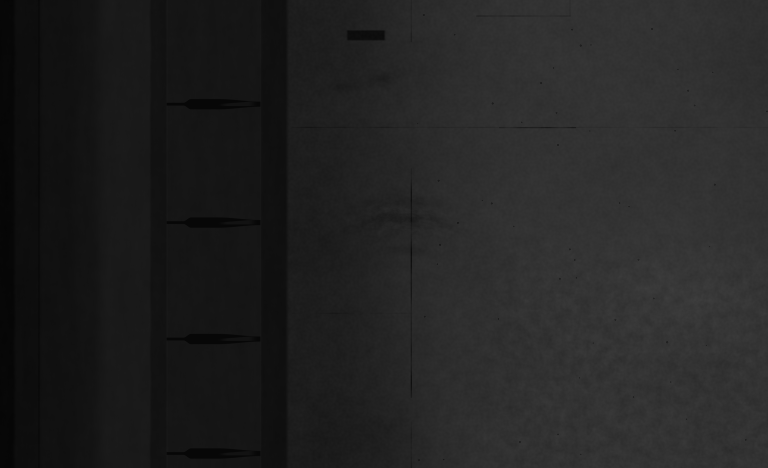
Write a Shadertoy shader that draws this texture.

```glsl
// A dim concrete wall beside dark vertical panels with a ladder of tapered slots.
// Soft-edged bands set the panel tones; gradient noise adds stains and mottling,
// and box masks cut the joints, the recess and the scattered pits.

float hash(vec2 p) {
    vec3 q = fract(p.xyx * 0.1031);
    q += dot(q, q.yzx + 33.33);
    return fract((q.x + q.y) * q.z);
}

float gradientNoise(vec2 p) {
    vec2 cell = floor(p), f = fract(p);
    vec2 w = f * f * f * (f * (f * 6.0 - 15.0) + 10.0);
    float corner[4];
    for (int i = 0; i < 4; i++) {
        vec2 o = vec2(i & 1, i >> 1);
        float angle = 6.2832 * hash(cell + o);
        corner[i] = dot(vec2(cos(angle), sin(angle)), f - o);
    }
    return mix(mix(corner[0], corner[1], w.x), mix(corner[2], corner[3], w.x), w.y);
}

float fbm(vec2 p) {
    float sum = 0.0, gain = 1.0;
    for (int i = 0; i < 4; i++) {
        sum += gain * gradientNoise(p);
        p = p * 2.03 + 17.7;
        gain *= 0.6;
    }
    return sum;
}

// Soft rectangle between two corners
float box(vec2 p, vec2 lo, vec2 hi, vec2 soft) {
    vec2 m = smoothstep(lo - soft, lo + soft, p) * (1.0 - smoothstep(hi - soft, hi + soft, p));
    return m.x * m.y;
}

float blob(vec2 p, vec2 center, vec2 radius) {
    vec2 d = (p - center) / radius;
    return exp(-dot(d, d));
}

// Change of tone across a vertical edge
float rise(float x, float edge, float soft) {
    return smoothstep(edge - soft, edge + soft, x);
}

float panelTone(float x) {
    float tone = 0.026 + 0.026 * rise(x, 0.019, 0.003);
    tone += 0.013 * rise(x, 0.053, 0.004) + 0.010 * rise(x, 0.102, 0.012);
    tone += 0.024 * rise(x, 0.130, 0.012) - 0.030 * rise(x, 0.196, 0.002);
    tone += 0.014 * rise(x, 0.217, 0.002) - 0.022 * rise(x, 0.340, 0.003);
    return tone;
}

float wallTone(vec2 uv, vec2 p) {
    float tone = 0.112 + 0.060 * smoothstep(0.39, 0.60, uv.x);
    tone += 0.024 * smoothstep(0.53, 0.74, uv.x);
    tone += 0.022 * blob(uv, vec2(0.88, 0.36), vec2(0.13, 0.12));
    tone -= 0.018 * smoothstep(0.90, 1.0, uv.x) * smoothstep(0.5, 0.9, uv.y);
    tone -= 0.020 * blob(uv, vec2(0.47, 0.06), vec2(0.08, 0.12));
    // Mottling grows towards the lower right
    float worn = smoothstep(0.54, 0.72, uv.x) * (1.0 - smoothstep(0.35, 0.55, uv.y));
    tone += (0.010 + 0.014 * worn) * fbm(p * 38.0) + 0.010 * fbm(p * 5.0);
    // Curved scuff with a grainy sweep, and the smaller stain above it
    vec2 d = uv - vec2(0.525, 0.525);
    float bend = d.y + 5.0 * d.x * d.x;
    float strands = 0.65 + 0.35 * sin(150.0 * bend + 1.5 * gradientNoise(p * 12.0));
    strands += 0.7 * fbm(vec2(p.x * 40.0, bend * 80.0));
    tone -= 0.040 * strands * blob(vec2(d.x, bend), vec2(0.0, 0.012), vec2(0.062, 0.042));
    tone -= 0.022 * blob(vec2(d.x, bend), vec2(0.005, -0.058), vec2(0.040, 0.012));
    float stain = blob(uv - vec2(0.0, 0.3 * (uv.x - 0.48)), vec2(0.48, 0.825), vec2(0.045, 0.013));
    tone -= 0.022 * stain * (1.0 + 1.2 * fbm(p * 25.0));
    return tone;
}

// Pits scattered one per cell, most cells left empty
float pits(vec2 p) {
    vec2 cell = floor(p * 24.0);
    vec2 spot = 0.2 + 0.6 * vec2(hash(cell + 3.1), hash(cell + 8.7));
    float radius = 0.01 + 0.03 * hash(cell + 5.3);
    float dist = length(fract(p * 24.0) - spot);
    return step(0.88, hash(cell)) * (1.0 - smoothstep(radius, radius + 0.04, dist));
}

void mainImage(out vec4 fragColor, in vec2 fragCoord) {
    vec2 uv = fragCoord / iResolution.xy;
    vec2 p = fragCoord / iResolution.y;
    vec2 aa = 0.7 / iResolution.xy;

    // Panels with vertical streaks, then the wall
    float panel = panelTone(uv.x + 0.0015 * gradientNoise(vec2(3.0, uv.y * 14.0)));
    panel += 0.006 * fbm(p * vec2(32.0, 7.0)) + 0.004 * fbm(p * 40.0);
    float tone = mix(panel, wallTone(uv, p), rise(uv.x, 0.374, 0.003));

    // Fine seams along the panel edges
    tone -= 0.022 * box(uv, vec2(0.0500, -1.0), vec2(0.0515, 2.0), aa);
    tone += 0.020 * box(uv, vec2(0.2170, -1.0), vec2(0.2180, 2.0), aa);
    tone += 0.016 * box(uv, vec2(0.3385, -1.0), vec2(0.3395, 2.0), aa);

    // Tapered slots: thin tip, thick body and a paler wedge opening to the right
    for (int i = 0; i < 4; i++) {
        float k = float(i);
        vec2 s = vec2((uv.x - 0.217) / 0.122, uv.y - 0.031 - k * (0.2425 + 0.0021 * k));
        float halfHeight = 0.003 + 0.008 * smoothstep(0.18, 0.26, s.x) * (1.0 - 0.7 * smoothstep(0.55, 1.0, s.x));
        float within = box(s, vec2(0.0, -halfHeight), vec2(1.0, halfHeight), vec2(0.01, aa.y));
        float wedge = box(s, vec2(0.60, -0.004), vec2(0.92, 0.016 * (s.x - 0.55)), vec2(0.06, aa.y));
        tone = mix(tone, mix(0.022, 0.070, wedge), 0.9 * within);
    }

    // Joints broken up by noise
    float broken = clamp(0.65 + 1.3 * gradientNoise(p * 19.0), 0.0, 1.2);
    float upright = box(uv, vec2(0.5348, 0.15), vec2(0.5362, 0.64), aa)
        + 0.5 * box(uv, vec2(0.5348, -0.1), vec2(0.5362, 0.10), aa)
        + 0.5 * box(uv, vec2(0.5348, 0.91), vec2(0.5362, 1.1), aa);
    float level = 0.3 * box(uv, vec2(0.38, 0.7265), vec2(1.1, 0.7290), aa)
        + 0.8 * box(uv, vec2(0.65, 0.7260), vec2(0.75, 0.7285), aa)
        + 0.5 * box(uv, vec2(0.62, 0.9645), vec2(0.743, 0.9670), aa)
        + 0.4 * box(uv, vec2(0.7415, 0.965), vec2(0.7430, 1.1), aa)
        + 0.2 * box(uv, vec2(0.38, 0.329), vec2(0.535, 0.332), aa);
    tone -= 0.10 * broken * (upright + level);

    // Recess, pits and fine grain
    tone = mix(tone, 0.050, box(uv, vec2(0.452, 0.914), vec2(0.501, 0.935), aa + 0.001));
    tone -= 0.07 * pits(p) * rise(uv.x, 0.54, 0.02);
    tone += 0.012 * gradientNoise(p * 150.0) * rise(uv.x, 0.374, 0.003);

    fragColor = vec4(vec3(max(tone, 0.0)), 1.0);
}
```
